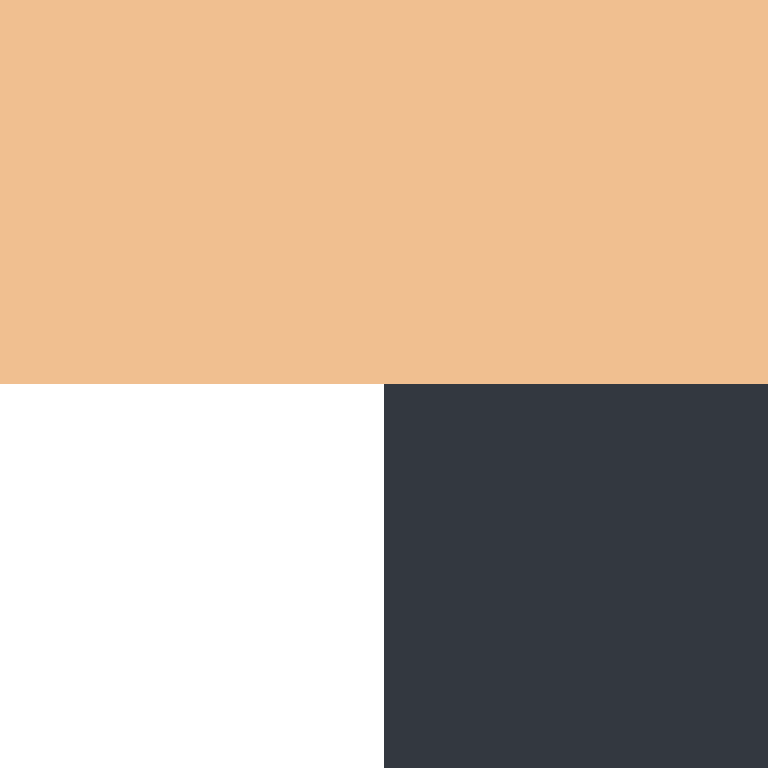
Give the GLSL for this background, as a Shadertoy shader.

```glsl
// Three flat colour blocks: a peach band over the upper half,
// with a white square at lower left and a slate square at lower right.
// Each block is blended in by a straight edge softened over one pixel.

const vec3 PEACH = vec3(0.940, 0.750, 0.563);
const vec3 SLATE = vec3(0.200, 0.220, 0.252);
const vec3 WHITE = vec3(1.0);

// Coverage of the side where position exceeds the edge.
float edgeMask(float position, float edge, float pixel) {
    return clamp((position - edge) / pixel + 0.5, 0.0, 1.0);
}

void mainImage(out vec4 fragColor, in vec2 fragCoord) {
    vec2 uv = fragCoord / iResolution.xy;
    vec2 pixel = 1.0 / iResolution.xy;
    vec2 centre = vec2(0.5);

    // Lower squares, split left and right
    vec3 color = mix(WHITE, SLATE, edgeMask(uv.x, centre.x, pixel.x));

    // Upper band
    color = mix(color, PEACH, edgeMask(uv.y, centre.y, pixel.y));

    fragColor = vec4(color, 1.0);
}
```
